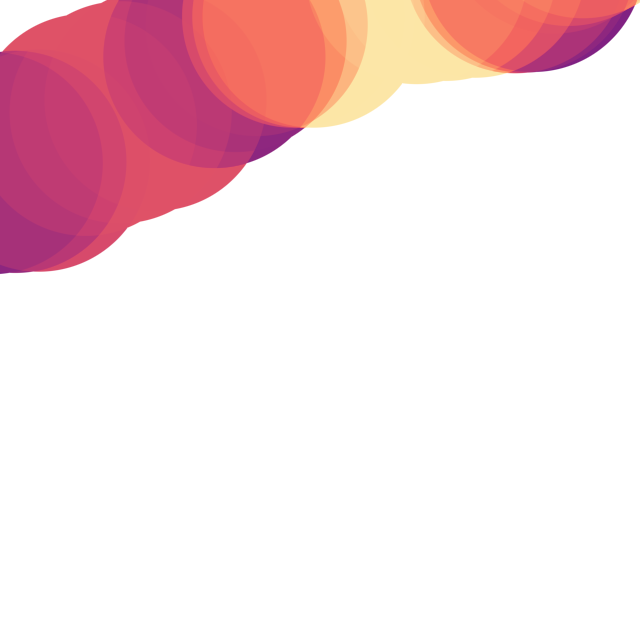
Reproduce this background procedurally as a WebGL 1 fragment shader.

```glsl
precision highp float;

uniform vec2 u_resolution;

#define DISC_RADIUS 0.1735
#define DISCS_PER_CHAIN 3
#define PLUM vec3(0.50, 0.13, 0.51)
#define ROSE vec3(0.80, 0.25, 0.44)
#define CORAL vec3(0.95, 0.39, 0.37)
#define ORANGE vec3(0.99, 0.58, 0.40)
#define CREAM vec3(0.99, 0.83, 0.59)
#define PALE vec3(0.99, 0.92, 0.67)

// Linear progress from one palette stop to the next
float ramp(float from, float to, float t) {
  return clamp((t - from) / (to - from), 0.0, 1.0);
}

// Plum to pale yellow
vec3 palette(float t) {
  vec3 color = mix(PLUM, ROSE, ramp(0.38, 0.555, t));
  color = mix(color, CORAL, ramp(0.555, 0.665, t));
  color = mix(color, ORANGE, ramp(0.665, 0.775, t));
  color = mix(color, CREAM, ramp(0.775, 0.91, t));
  return mix(color, PALE, ramp(0.91, 0.96, t));
}

float bump(float x, float center, float width) {
  float d = (x - center) / width;
  return exp(-d * d);
}

// Tone of a disc from its horizontal place: bright right half, three dark dips
float discTone(float x) {
  float tone = mix(0.61, 0.95, smoothstep(0.40, 0.45, x));
  tone -= 0.25 * bump(x, 0.0, 0.04);
  tone -= 0.22 * bump(x, 0.35, 0.05);
  return tone - 0.58 * bump(x, 0.835, 0.04);
}

// Adds evenly spaced discs; blend holds tone sum, coverage sum, peak coverage
void addChain(inout vec3 blend, vec2 p, vec2 from, vec2 to) {
  float halfPixel = 0.75 / u_resolution.y;
  for (int i = 0; i < DISCS_PER_CHAIN; i++) {
    vec2 center = mix(from, to, float(i) / float(DISCS_PER_CHAIN - 1));
    float edge = length(p - center) - DISC_RADIUS;
    float cover = 1.0 - smoothstep(-halfPixel, halfPixel, edge);
    blend.x += cover * discTone(center.x);
    blend.y += cover;
    blend.z = max(blend.z, cover);
  }
}

void main() {
  vec2 p = gl_FragCoord.xy / u_resolution.y;
  vec3 blend = vec3(0.0);

  // Rising trail of chains, left to right
  addChain(blend, p, vec2(-0.013, 0.745), vec2(0.061, 0.749));
  addChain(blend, p, vec2(0.134, 0.805), vec2(0.243, 0.844));
  addChain(blend, p, vec2(0.335, 0.911), vec2(0.401, 0.961));
  addChain(blend, p, vec2(0.458, 0.974), vec2(0.490, 0.974));
  addChain(blend, p, vec2(0.651, 1.042), vec2(0.742, 1.052));
  addChain(blend, p, vec2(0.805, 1.059), vec2(0.833, 1.061));
  addChain(blend, p, vec2(0.866, 1.121), vec2(0.911, 1.145));

  // Overlapping discs share their mean tone over white
  float tone = blend.x / max(blend.y, 0.001);
  gl_FragColor = vec4(mix(vec3(1.0), palette(tone), blend.z), 1.0);
}
```
